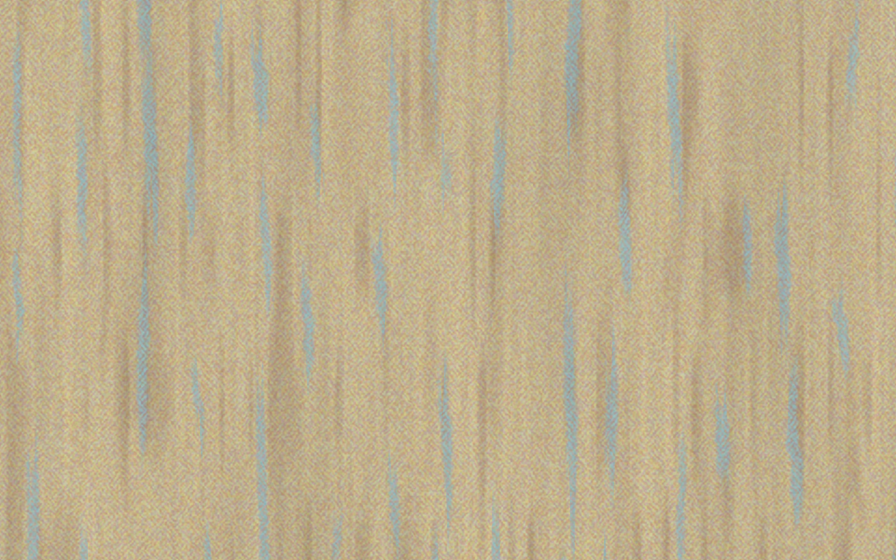
A WebGL 2 fragment shader for this texture:

```glsl
#version 300 es
precision highp float;
// Tan woven cloth with soft brown warp streaks and ragged pale blue dashes.
uniform vec2 u_resolution;
out vec4 fragColor;

float hash(vec2 p) {
    vec3 q = fract(vec3(p.xyx) * 0.1031);
    q += dot(q, q.yzx + 33.33);
    return fract((q.x + q.y) * q.z);
}

float noise(vec2 p) {
    vec2 i = floor(p), f = fract(p);
    f = f * f * (3.0 - 2.0 * f);
    return mix(mix(hash(i), hash(i + vec2(1, 0)), f.x),
               mix(hash(i + vec2(0, 1)), hash(i + vec2(1, 1)), f.x), f.y);
}

// Broken twill: dotted diagonal ribs whose slant flips every few threads.
float twill(vec2 p) {
    vec2 t = p / 0.0102;
    t += 0.4 * vec2(noise(p * 90.0), noise(p * 90.0 + 50.0));
    float slant = smoothstep(0.3, 0.7, noise(p * 85.0 + 7.0));
    float rising = sin(6.2832 * (t.x + 0.85 * t.y));
    float falling = sin(6.2832 * (t.x - 0.85 * t.y));
    return 0.8 * mix(rising, falling, slant) + 0.35 * (rising + falling);
}

// x: blue dash coverage, y: brown smudge left along the same warp threads.
vec2 dashes(vec2 p) {
    vec2 pitch = vec2(0.105, 0.36);
    vec2 cover = vec2(0.0);
    float column = floor(p.x / pitch.x);
    for (int i = -1; i <= 1; i++) {
        float cx = column + float(i);
        float shift = hash(vec2(cx, 91.0));
        float row = floor(p.y / pitch.y + shift);
        for (int j = -1; j <= 1; j++) {
            vec2 id = vec2(cx, row + float(j)) + 20.0;
            float size = hash(id + 3.7);
            vec2 center = vec2(cx + 0.5 + 0.5 * (hash(id + 11.3) - 0.5),
                               row + float(j) - shift + 0.5 + 0.4 * (hash(id + 5.1) - 0.5)) * pitch;
            vec2 d = p - center;
            d.x += d.y * 0.06 * (hash(id + 8.9) - 0.25);
            // The float slips sideways by a few threads part of the way down.
            float slip = hash(id + 41.0) - 0.4;
            d.x += 0.016 * slip * smoothstep(-0.02, 0.02, d.y + 0.06 * (hash(id + 43.0) - 0.5));
            float halfLength = mix(0.075, 0.2, size * size);
            float along = abs(d.y) / halfLength;
            float present = step(hash(id + 17.7), 0.83);

            // Threads of the dash end at different heights.
            float thread = noise(vec2(p.x * 200.0, id.y * 7.0 + p.y * 3.0));
            float ends = 1.0 - smoothstep(0.55, 1.15, along + 1.3 * (thread - 0.5));
            float halfWidth = mix(0.006, 0.0125, hash(id + 23.1)) * (1.0 - 0.2 * along * along);
            float ragged = 0.006 * (noise(p * vec2(90.0, 150.0)) - 0.5);
            float sides = 1.0 - smoothstep(-0.004, 0.004, abs(d.x) + ragged - halfWidth);
            cover.x = max(cover.x, present * ends * sides);

            vec2 s = (d - vec2(0.004, (hash(id + 31.0) - 0.5) * 0.3)) / vec2(0.008, 0.08);
            cover.y = max(cover.y, exp(-dot(s, s)) * hash(id + 37.0));
        }
    }
    return cover;
}

void main() {
    vec2 p = gl_FragCoord.xy / u_resolution.y;

    // Weave: rose and straw threads, with a cooler or warmer grain.
    float rib = twill(p);
    float grain = noise(p * 240.0) - 0.5;
    float tint = noise(p * 220.0 + 40.0) - 0.5;
    float straw = clamp(0.5 + 0.28 * rib + 0.75 * grain, 0.0, 1.0);
    vec3 cloth = mix(vec3(0.752, 0.63, 0.548), vec3(0.758, 0.75, 0.552), straw);
    cloth += tint * vec3(-0.05, 0.0, 0.13);
    cloth += 0.07 * (noise(p * 300.0 + 90.0) - 0.5);

    // Broad and fine shading that runs along the warp.
    float broad = noise(vec2(p.x * 11.0, p.y * 1.3) + 3.0);
    float fine = noise(vec2(p.x * 120.0, p.y * 3.0) + 60.0);
    cloth *= 1.01 + 0.06 * (broad - 0.5) + 0.05 * (fine - 0.5);

    // Brown streaks: narrow ones with softer, fainter ones between.
    vec2 dash = dashes(p);
    float streak = smoothstep(0.58, 0.95, noise(vec2(p.x * 58.0, p.y * 3.6) + 15.0));
    float haze = smoothstep(0.5, 0.95, noise(vec2(p.x * 26.0, p.y * 2.6) + 35.0));
    float brown = (0.42 * streak + 0.22 * haze + 0.5 * dash.y) * (0.5 + 0.8 * fine);
    vec3 relief = cloth - vec3(0.75, 0.69, 0.55);
    cloth = mix(cloth, vec3(0.595, 0.51, 0.41) + 0.7 * relief, clamp(brown, 0.0, 0.65));

    // Blue dashes, with the tan threads still showing through.
    vec3 blue = vec3(0.58, 0.675, 0.695) + 0.7 * relief;
    float showing = clamp(0.72 + 0.17 * rib + 0.4 * grain, 0.0, 1.0);
    cloth = mix(cloth, blue, dash.x * showing);

    fragColor = vec4(cloth, 1.0);
}
```
